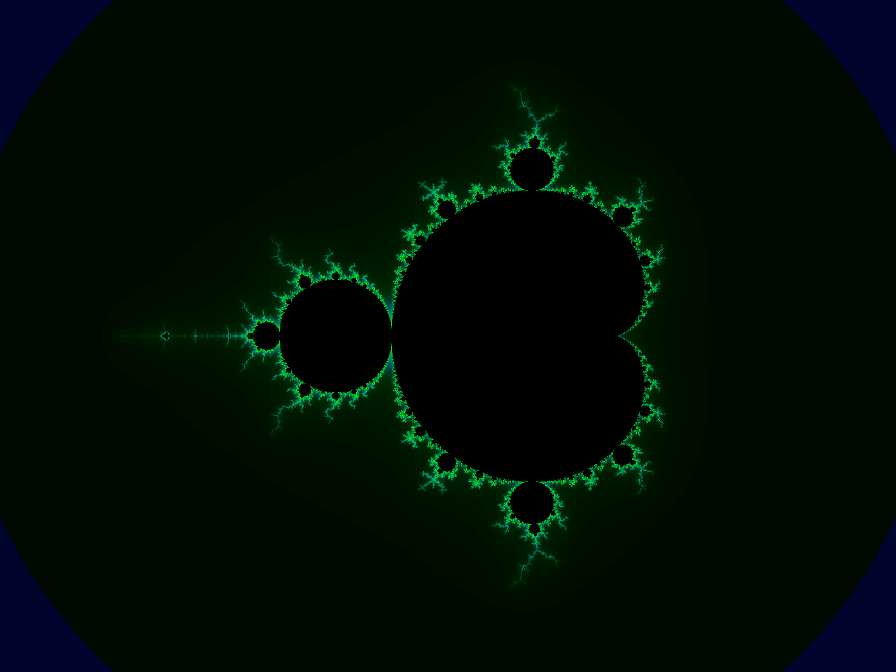
Write a Shadertoy shader that draws this background.

```glsl
// Mandelbrot set on a dark field, coloured by escape time.
// Green grows with the iteration count and brightens near the boundary, a hump
// of blue tints filaments and valleys, and the far corners are navy.

const vec2  VIEW_CENTER    = vec2(-0.5, 0.0);
const float VIEW_HEIGHT    = 3.0;    // plane units across the canvas height
const int   MAX_ITERATIONS = 100;
const float ESCAPE_SQUARED = 20.0;   // squared bailout radius
const int   SAMPLES        = 2;      // supersampling grid per axis
const float SAMPLE_SPREAD  = 0.5;    // filter width, small keeps filaments crisp

const vec3  INSIDE_COLOR  = vec3(0.0);
const vec3  CORNER_COLOR  = vec3(0.0, 0.02, 0.18);
const float CORNER_COUNT  = 2.5;     // counts below this are corners
const float GREEN_BOOST   = 0.36;    // extra green near the boundary
const vec2  GREEN_RISE    = vec2(13.0, 45.0);  // counts where the boost fades in
const float BLUE_STRENGTH = 0.43;
const vec2  BLUE_RISE     = vec2(14.0, 28.0);  // counts where blue fades in
const vec2  BLUE_FALL     = vec2(28.0, 47.0);  // counts where blue fades out
const float BLUE_REMAINS  = 0.09;    // blue left near the boundary

// Iterations of z = z^2 + c before z leaves the bailout disc
int escapeCount(vec2 c) {
    vec2 z = vec2(0.0);
    for (int n = 1; n <= MAX_ITERATIONS; n++) {
        z = vec2(z.x * z.x - z.y * z.y, 2.0 * z.x * z.y) + c;
        if (dot(z, z) > ESCAPE_SQUARED) return n;
    }
    return MAX_ITERATIONS;
}

// Palette: rising green plus a hump of blue
vec3 escapeColor(int count) {
    if (count >= MAX_ITERATIONS) return INSIDE_COLOR;
    float n = float(count);
    if (n < CORNER_COUNT) return CORNER_COLOR;
    float boost = GREEN_BOOST * smoothstep(GREEN_RISE.x, GREEN_RISE.y, n);
    float green = min(n / float(MAX_ITERATIONS) + boost, 1.0);
    float rise = smoothstep(BLUE_RISE.x, BLUE_RISE.y, n);
    float fall = smoothstep(BLUE_FALL.x, BLUE_FALL.y, n);
    float blue = rise * mix(BLUE_STRENGTH, BLUE_REMAINS, fall);
    return vec3(0.0, green, blue);
}

void mainImage(out vec4 fragColor, in vec2 fragCoord) {
    float unitsPerPixel = VIEW_HEIGHT / iResolution.y;
    vec3 color = vec3(0.0);

    // Average a small grid of samples to smooth the fractal edge
    for (int j = 0; j < SAMPLES; j++) {
        for (int i = 0; i < SAMPLES; i++) {
            vec2 jitter = (vec2(i, j) + 0.5) / float(SAMPLES) - 0.5;
            vec2 offset = fragCoord + jitter * SAMPLE_SPREAD - 0.5 * iResolution.xy;
            color += escapeColor(escapeCount(VIEW_CENTER + offset * unitsPerPixel));
        }
    }
    fragColor = vec4(color / float(SAMPLES * SAMPLES), 1.0);
}
```
